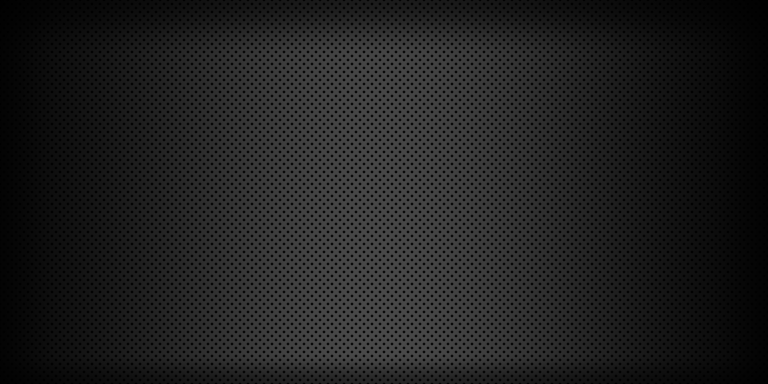
Reproduce this background procedurally as a WebGL 2 fragment shader.

```glsl
#version 300 es
precision highp float;
// Dark perforated metal plate lit by a soft vertical band of light.
// A staggered lattice of small round holes with faint lower rims is cut
// into a grey gradient that fades to near black at the sides.

uniform vec2 u_resolution;
out vec4 fragColor;

// Distance to the nearest centre of a staggered lattice with unit pitch.
float latticeDistance(vec2 p) {
    vec2 straight = fract(p) - 0.5;
    vec2 shifted = fract(p + 0.5) - 0.5;
    return min(length(straight), length(shifted));
}

// Grey level of the plate, uv running from 0 to 1.
float plateLight(vec2 uv) {
    float side = (uv.x - 0.49) / 0.335;
    float band = 0.275 * exp(-side * side);
    float bottomFade = mix(0.5, 1.0, smoothstep(0.0, 0.08, uv.y));
    float topFade = mix(0.4, 1.0, smoothstep(0.0, 0.15, 1.0 - uv.y));
    float sideFade = smoothstep(-0.06, 0.08, min(uv.x, 1.0 - uv.x));
    return band * bottomFade * topFade * sideFade * mix(1.04, 0.96, uv.y);
}

void main() {
    vec2 uv = gl_FragCoord.xy / u_resolution;
    float holesPerHeight = 48.0;
    vec2 p = gl_FragCoord.xy / u_resolution.y * holesPerHeight;
    float pixel = holesPerHeight / u_resolution.y;

    // Antialiased holes, with a lit rim just below each one
    float soft = 0.6 * pixel;
    float hole = 1.0 - smoothstep(0.17 - soft, 0.17 + soft, latticeDistance(p));
    float rimDistance = latticeDistance(p + vec2(0.0, 0.1));
    float rim = (1.0 - smoothstep(0.19 - soft, 0.19 + soft, rimDistance)) * (1.0 - hole);

    float grey = plateLight(uv);
    grey *= 1.0 + 0.1 * rim;
    grey = mix(grey, grey * 0.15, hole);
    fragColor = vec4(vec3(grey), 1.0);
}
```
